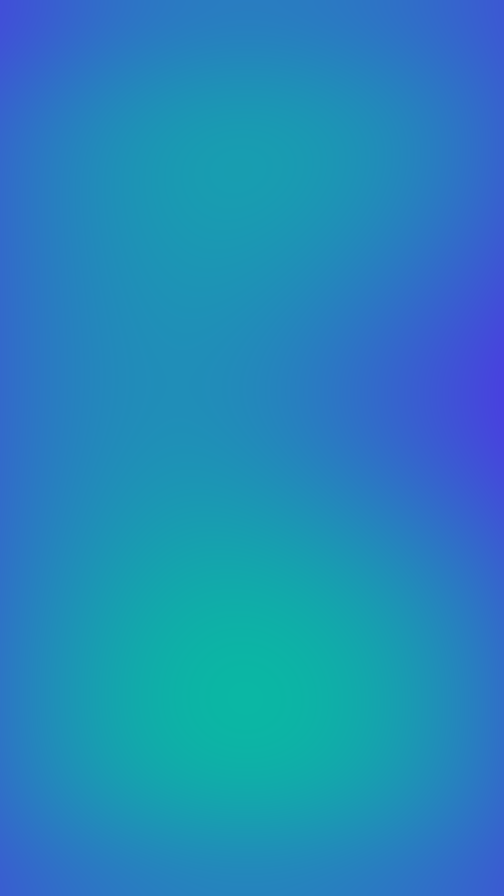
Give the GLSL for this background, as a WebGL 2 fragment shader.

```glsl
#version 300 es
precision highp float;

#define INDIGO vec3(0.29, 0.24, 0.88)
#define TEAL vec3(0.04, 0.72, 0.64)
#define BASE_LEVEL 0.80
#define GLOW_LEVEL 0.20
#define GLOW_HEIGHT 0.22
#define SIDE_FALLOFF 2.25
#define END_FALLOFF 0.28
#define SHADE_LEVEL 0.34
#define SHADE_CENTER vec2(0.85, 0.555)
#define SHADE_RADIUS vec2(0.48, 0.17)
#define CORNER_LEVEL 0.10

uniform vec2 u_resolution;
out vec4 fragColor;

float bell(float x) {
    return exp(-x * x);
}

float bell(vec2 p) {
    return exp(-dot(p, p));
}

// Share of teal at a point of the unit canvas
float tealAmount(vec2 uv) {
    // Bright column with a stronger glow low down, fading at both ends
    float column = BASE_LEVEL + GLOW_LEVEL * bell((uv.y - GLOW_HEIGHT) / 0.19);
    column += 0.02 * bell((uv.y - 0.84) / 0.10);
    column -= END_FALLOFF * (bell(uv.y / 0.10) + bell((1.0 - uv.y) / 0.11));

    // Darkening toward the left and right edges
    float side = uv.x - 0.49;
    float amount = column * (1.0 - SIDE_FALLOFF * side * side);

    // Indigo shade entering from the right, and the dark upper left corner
    amount -= SHADE_LEVEL * bell((uv - SHADE_CENTER) / SHADE_RADIUS);
    amount -= CORNER_LEVEL * bell((uv - vec2(0.0, 1.0)) / vec2(0.20, 0.12));
    return clamp(amount, 0.0, 1.0);
}

void main() {
    vec2 uv = gl_FragCoord.xy / u_resolution;
    fragColor = vec4(mix(INDIGO, TEAL, tealAmount(uv)), 1.0);
}
```
